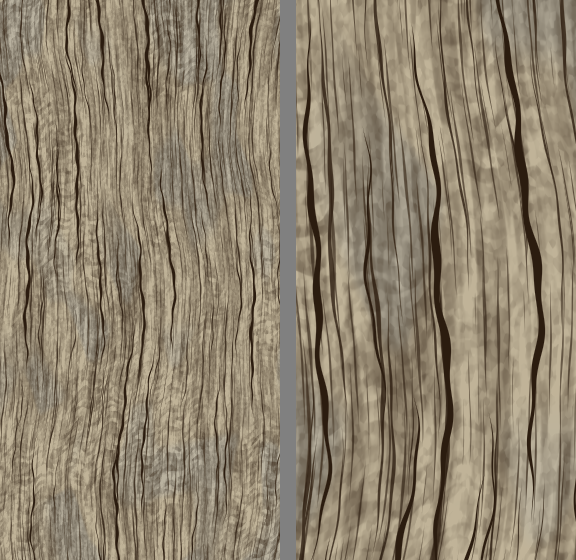
Left, the full canvas; right, a detail of the centre.
Write a WebGL 2 fragment shader that draws this texture.

```glsl
#version 300 es
precision highp float;

uniform vec2 u_resolution;
out vec4 fragColor;

vec3 hash3(vec2 p) {
    vec3 a = fract(p.xyx * vec3(0.1031, 0.1030, 0.0973));
    a += dot(a, a.yxz + 33.33);
    return fract((a.xxy + a.yzz) * a.zyx);
}

// Cellular noise with softly blended cell values, 0 to 1
float cells(vec2 p) {
    vec2 base = floor(p);
    float sum = 0.0, total = 0.0;
    for (int j = -1; j <= 1; j++) {
        for (int i = -1; i <= 1; i++) {
            vec2 id = base + vec2(i, j);
            vec3 r = hash3(id);
            vec2 d = id + r.xy - p;
            float weight = exp(-9.0 * dot(d, d));
            sum += weight * r.z;
            total += weight;
        }
    }
    return sum / total;
}

// Tapered vertical splits, one per grid cell, box filtered over a pixel
float splits(vec2 q, vec2 size, float halfWidth, float seed) {
    float pixel = 1.1 / u_resolution.x;
    float cover = 0.0;
    for (int j = -1; j <= 1; j++) {
        for (int i = -1; i <= 1; i++) {
            vec2 id = floor(q / size) + vec2(i, j);
            vec3 r = hash3(id + seed);
            vec2 d = q - (id + r.xy) * size;
            d.x += size.x * (0.05 * sin(d.y * 23.0 + r.x * 6.3) + 0.02 * sin(d.y * 71.0 + r.y * 6.3));
            float along = d.y / (size.y * (0.2 + 0.7 * r.z));
            float taper = max(1.0 - along * along, 0.0);
            float ragged = 0.8 + 0.2 * sin(d.y * 55.0 + r.z * 20.0);
            float w = halfWidth * taper * ragged * (0.25 + 0.9 * r.z * r.z);
            float span = min(w, d.x + 0.5 * pixel) - max(-w, d.x - 0.5 * pixel);
            cover = max(cover, clamp(span / pixel, 0.0, 1.0));
        }
    }
    return cover;
}

void main() {
    vec2 p = gl_FragCoord.xy / u_resolution.x;

    // Bend the grain sideways along its length
    vec2 q = p;
    q.x += 0.022 * sin(p.y * 3.4 + p.x * 2.0 + 0.6)
         + 0.010 * sin(p.y * 7.3 - p.x * 5.0 + 1.0)
         + 0.003 * sin(p.y * 17.0 + p.x * 9.0);

    // Long fibres, short fibres and speckle
    float wood = 0.89;
    wood += 0.32 * (cells(q * vec2(75.0, 3.5)) - 0.5);
    wood += 0.30 * (cells(q * vec2(130.0, 16.0) + 40.0) - 0.5);
    wood += 0.20 * (cells(q * vec2(190.0, 110.0) + 90.0) - 0.5);

    // Slanted scaly flecks gathered in patches
    float patches = smoothstep(0.35, 0.7, cells(q * vec2(6.0, 3.0) + 7.0));
    vec2 slant = vec2(q.x + 0.35 * q.y, q.y - 0.5 * q.x + 0.012 * sin(q.x * 60.0));
    wood += (0.10 + 0.28 * patches) * (cells(slant * vec2(42.0, 75.0)) - 0.5);

    // Broad weathering
    float stain = cells(q * vec2(9.0, 4.5) + 23.0);
    wood += 0.16 * (stain - 0.5) + 0.025 * sin(q.x * 21.0 + 2.0 * sin(q.y * 2.3));

    // Hairlines, checks and deep splits
    wood *= 1.0 - 0.62 * splits(q, vec2(0.016, 0.12), 0.0017, 11.0);
    wood *= 1.0 - 0.80 * splits(q, vec2(0.042, 0.30), 0.0030, 57.0);
    wood *= 1.0 - splits(q, vec2(0.095, 0.46), 0.0062, 83.0);

    vec3 color = mix(vec3(0.17, 0.11, 0.06), vec3(0.69, 0.64, 0.54), min(wood, 1.12));

    // Cool grey cast where the wood is stained
    float grey = smoothstep(0.5, 0.15, stain) * smoothstep(0.2, 0.8, wood);
    color = mix(color, vec3(dot(color, vec3(0.33))) + vec3(0.01, 0.01, -0.01), 0.4 * grey);

    fragColor = vec4(color, 1.0);
}
```
